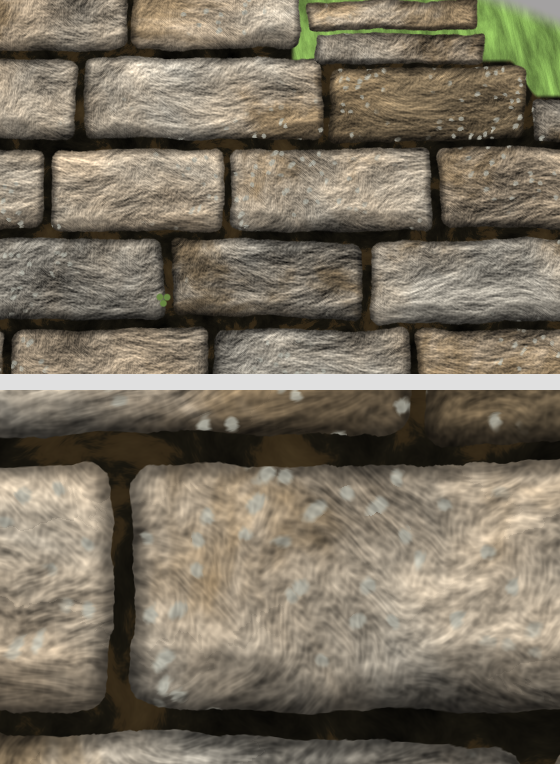
Top, the full canvas; bottom, a detail of the centre.
This texture is drawn by a WebGL 1 fragment shader. Its source:

```glsl
precision highp float;
// Dry-stone wall: staggered courses of rough sandstone blocks with dark open
// joints, lichen, and grass behind the stepped top. Blocks are tilted rounded
// boxes; layered sines and cellular noise give relief, facets and grain.

uniform vec2 u_resolution;

#define COURSE_HEIGHT 0.242
#define FIRST_BED 0.122
#define JOINT_GAP 0.009
#define EDGE_WOBBLE 0.010
#define RELIEF 1.7
#define LICHEN_SCALE 42.0
#define GREY_STONE vec3(0.535, 0.515, 0.475)
#define TAN_STONE vec3(0.585, 0.525, 0.445)
#define RUST vec3(0.37, 0.30, 0.20)
#define LICHEN vec3(0.74, 0.74, 0.69)
#define GAP_DARK vec3(0.085, 0.075, 0.05)
#define GRASS vec3(0.48, 0.62, 0.31)

float hash(vec2 p) {
  return fract(sin(dot(p, vec2(127.1, 311.7))) * 43758.5);
}

// Layered, rotated and gently warped sines, roughly -0.6 to 0.6
float sines(vec2 q) {
  float sum = 0.0, amp = 0.5;
  for (int i = 0; i < 7; i++) {
    q = mat2(0.8, 0.6, -0.6, 0.8) * q * 1.9 + 1.7;
    q += 0.4 * sin(q.yx * 0.9);
    sum += amp * sin(q.x) * sin(q.y);
    amp *= 0.62;
  }
  return sum;
}

// Cellular noise: distance to the nearest point, and that cell's random value
vec2 cells(vec2 p) {
  vec2 base = floor(p), best = vec2(9.0, 0.0);
  for (int j = -1; j <= 1; j++) {
    for (int i = -1; i <= 1; i++) {
      vec2 c = base + vec2(float(i), float(j));
      float dist = length(c + 0.15 + 0.7 * vec2(hash(c), hash(c + 37.0)) - p);
      if (dist < best.x) best = vec2(dist, hash(c + 71.0));
    }
  }
  return best;
}

// Upright joint k of a course: first joint, pitch, and drift of the pitch
float joint(float row, float k) {
  vec3 c = vec3(0.342, 0.467, 0.016);
  if (row < 0.5) c = vec3(0.02, 0.54, 0.0);
  else if (row < 1.5) c = vec3(-0.098, 0.54, 0.0);
  else if (row < 2.5) c = vec3(0.123, 0.482, 0.073);
  else if (row < 3.5) c = vec3(0.215, 0.658, -0.125);
  return c.x + c.y * k + c.z * k * (k - 1.0) * 0.5;
}

float roundBox(vec2 p, vec2 halfSize, float r) {
  vec2 q = abs(p) - halfSize + r;
  return length(max(q, 0.0)) + min(max(q.x, q.y), 0.0) - r;
}

// Nearest block: signed distance, position inside it (-1 to 1), and its id
float nearestBlock(vec2 p, out vec2 local, out vec2 id) {
  float best = 9.0;
  for (int r = 0; r < 6; r++) {
    for (int n = -1; n < 3; n++) {
      float row = float(r), k = float(n);
      if (row > 3.5 && k > 1.5) continue;
      vec2 key = vec2(row, k);
      float h = hash(key + 3.0), g = hash(key + 19.0);
      vec2 lo = vec2(joint(row, k), FIRST_BED + COURSE_HEIGHT * (row - 1.0));
      vec2 hi = vec2(joint(row, k + 1.0), lo.y + COURSE_HEIGHT);
      // The wall steps down to the right and carries two thin slabs
      if (r == 3 && n > 0) hi.y -= 0.027 * k * k;
      bool slab = r > 3 && n == 1;
      if (slab) {
        lo.y = 0.818 + 0.092 * (row - 4.0);
        hi.y = lo.y + 0.094;
        lo.x += 0.024 * (5.0 - row);
        hi.x += 0.02 * (4.5 - row);
      }
      lo += JOINT_GAP + vec2(0.008 * g, slab ? 0.0 : 0.005 + 0.016 * h);
      hi -= vec2(JOINT_GAP * (0.3 + h), 0.004);
      vec2 halfSize = 0.5 * (hi - lo), q = p - 0.5 * (lo + hi);
      q += vec2(0.14 * (g - 0.5) * q.y, 0.05 * (h - 0.5) * q.x);
      float d = roundBox(q, halfSize, 0.24 * halfSize.y);
      if (d < best) { best = d; local = q / halfSize; id = key; }
    }
  }
  return best;
}

vec3 stone(vec2 p, float d, vec2 v, vec2 id) {
  vec2 seed = 17.0 * vec2(hash(id + 5.0), hash(id + 11.0));
  vec2 q = p * vec2(6.0, 9.0) + seed;
  float n = sines(q), slope = n - sines(q + vec2(-0.012, 0.045));
  float stain = sines(p * 2.2 + seed.yx);
  vec3 col = mix(GREY_STONE, TAN_STONE, clamp(hash(id + 2.0) + stain, 0.0, 1.0));
  // Bleached block in the middle, rusty one to its right
  float pale = 1.0 - smoothstep(0.1, 0.42, length((p - vec2(0.5, 0.74)) * vec2(1.0, 1.6)));
  float rusty = (id.x == 3.0 && id.y == 1.0) ? 1.0 : 0.0;
  col = mix(col, RUST, max(0.7 * rusty, 0.55 * smoothstep(0.15, 0.5, stain)));
  float facet = cells(p * vec2(5.0, 8.0) + seed + 0.5 * n).y;
  float grain = cells(p * 115.0 + seed).x;
  float tone = 0.88 + 0.28 * hash(id + 8.0) + 0.34 * n + RELIEF * slope;
  tone += 0.13 * (facet - 0.5) + 0.24 * (grain - 0.42) + 0.27 * pale;
  // Ragged undercut below, worn light lip above, rounded dark rim
  float undercut = smoothstep(0.0, 0.2, 0.3 * n - 0.6 - v.y);
  tone *= 1.0 - 0.36 * undercut;
  tone += 0.12 * smoothstep(0.68, 0.88, v.y + 0.2 * n);
  tone *= mix(0.5, 1.0, smoothstep(0.0, 0.022, -d));
  col *= tone;
  // Lichen rosettes gather in patches
  vec2 spot = cells(p * LICHEN_SCALE + 0.7 * n);
  float patchy = smoothstep(0.0, 0.3, sines(p * 3.0 + 4.0) + 0.25 * rusty);
  float rosette = 1.0 - smoothstep(0.18, 0.42, spot.x + 0.5 * abs(slope));
  return mix(col, LICHEN * (0.9 + slope), rosette * patchy * step(0.72, spot.y) * 0.8);
}

vec3 behind(vec2 p) {
  float n = sines(p * 14.0);
  vec3 soil = GAP_DARK * (1.0 + 0.9 * n) + vec3(0.08, 0.05, 0.02) * smoothstep(0.1, 0.4, n);
  // Fine leaning blades, fading to a pale path in the far corner
  float blades = sines(vec2(p.x * 38.0 + p.y * 9.0, p.y * 9.0));
  vec3 lawn = GRASS * (1.0 + 0.35 * blades);
  float path = smoothstep(0.0, 0.06, p.y - 1.0 + 0.38 * (p.x - 1.24));
  lawn = mix(lawn, vec3(0.64, 0.63, 0.63), path);
  float wallTop = mix(0.83, 0.735, smoothstep(1.36, 1.44, p.x));
  float open = smoothstep(0.775, 0.79, p.x) * smoothstep(0.0, 0.015, p.y - wallTop);
  return mix(soil, lawn, open);
}

void main() {
  vec2 p = gl_FragCoord.xy / u_resolution.y;
  float px = 1.0 / u_resolution.y;
  vec2 wobble = vec2(sines(p * 7.0), sines(p * 7.0 + 23.0));
  vec2 local = vec2(0.0), id = vec2(0.0);
  float d = nearestBlock(p + EDGE_WOBBLE * wobble, local, id);
  vec3 col = mix(behind(p), stone(p, d, local, id), 1.0 - smoothstep(-px, px, d));
  // Three-leaved sprout in a joint
  for (int i = 0; i < 3; i++) {
    float a = 0.5 + 2.1 * float(i);
    float leaf = length(p - vec2(0.437, 0.2) - 0.011 * vec2(cos(a), sin(a))) - 0.009;
    col = mix(col, GRASS * 0.85, 1.0 - smoothstep(-px, px, leaf));
  }
  gl_FragColor = vec4(clamp(col, 0.0, 1.0), 1.0);
}
```
